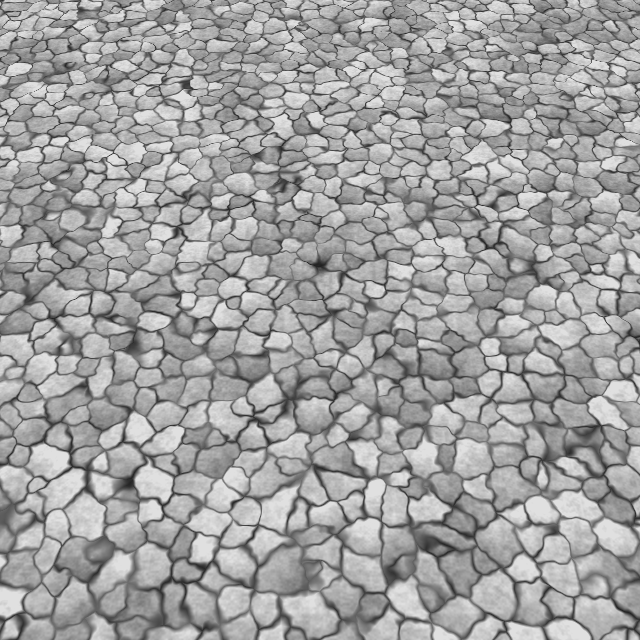
This texture is drawn by a WebGL 1 fragment shader. Its source:

```glsl
precision highp float;
// A bed of grey gravel seen at a slant, with stones growing toward the viewer.
// The canvas is projected onto a ground plane, split into irregular stones by
// a stretched, size-weighted cell distance, then shaded with dark gaps.

uniform vec2 u_resolution;

const float NEAR_WIDTH = 0.052;   // stone width at the bottom edge
const float WIDTH_FALLOFF = 0.025; // loss of width toward the top edge
const float DEPTH_SCALE = 2.0;

float hash(vec2 p) {
  return fract(sin(dot(p, vec2(127.1, 311.7))) * 43758.5453);
}

vec2 hash2(vec2 p) {
  return vec2(hash(p), hash(p + vec2(37.3, 17.9)));
}

float noise(vec2 p) {
  vec2 cell = floor(p);
  vec2 f = fract(p);
  f = f * f * (3.0 - 2.0 * f);
  float low = mix(hash(cell), hash(cell + vec2(1.0, 0.0)), f.x);
  float high = mix(hash(cell + vec2(0.0, 1.0)), hash(cell + 1.0), f.x);
  return mix(low, high, f.y);
}

float fbm(vec2 p) {
  return 0.6 * noise(p) + 0.4 * noise(p * 2.1 + 11.7);
}

vec2 rotate(vec2 p, float angle) {
  float c = cos(angle);
  float s = sin(angle);
  return vec2(c * p.x - s * p.y, s * p.x + c * p.y);
}

vec2 groundPoint(vec2 uv) {
  float width = NEAR_WIDTH - WIDTH_FALLOFF * uv.y;
  return vec2((uv.x - 0.5) / width, DEPTH_SCALE / width);
}

// Distance to a stone's centre, blocky and stretched along its own axis.
float stoneDistance(vec2 offset, vec2 id) {
  float stretch = mix(0.78, 1.2, hash(id + 5.3));
  float radius = mix(0.68, 1.35, hash(id + 9.1));
  vec2 q = abs(rotate(offset, 6.2832 * hash(id + 2.7)));
  q *= vec2(stretch, 1.0 / stretch);
  return pow(dot(q * q, q) + 1e-6, 1.0 / 3.0) / radius;
}

// Finds the nearest stone; returns its distance and the lead over the next.
vec2 findStone(vec2 p, out vec2 stoneId, out vec2 stoneOffset) {
  vec2 base = floor(p);
  float first = 9.0;
  float second = 9.0;
  stoneId = base;
  stoneOffset = vec2(0.0);
  for (int j = -2; j <= 2; j++) {
    for (int i = -2; i <= 2; i++) {
      vec2 id = base + vec2(float(i), float(j));
      vec2 offset = p - id - mix(vec2(0.06), vec2(0.94), hash2(id));
      float d = stoneDistance(offset, id);
      if (d < first) {
        second = first;
        first = d;
        stoneId = id;
        stoneOffset = offset;
      } else {
        second = min(second, d);
      }
    }
  }
  return vec2(first, second - first);
}

// Each stone has its own tone, a tilted face and a mottled surface.
float stoneTone(vec2 id, vec2 offset, vec2 p) {
  float tone = mix(0.59, 0.84, hash(id + 21.4));
  vec2 tilt = (hash2(id + 14.6) - 0.5) * 0.24 + vec2(0.0, 0.11);
  float mottle = (fbm(p * 4.5) - 0.5) * 0.2;
  float grain = (noise(p * 15.0) - 0.5) * 0.06;
  return tone + dot(tilt, offset) + mottle + grain;
}

void main() {
  vec2 uv = gl_FragCoord.xy / u_resolution;
  vec2 ground = groundPoint(uv);

  // Bend the cell borders so the stones look chipped.
  vec2 chip = vec2(fbm(ground * 2.3), fbm(ground * 2.3 + 53.0)) - 0.5;
  vec2 id;
  vec2 offset;
  vec2 stone = findStone(ground + chip * 0.34, id, offset);

  // Gaps vary in width and depth, and soften toward the viewer.
  float gapWidth = mix(0.11, 0.25, noise(ground * 1.4 + 7.0));
  gapWidth += 0.04 * (1.0 - uv.y);
  float cover = smoothstep(-0.04, gapWidth, stone.y);
  float gapTone = mix(0.1, 0.46, noise(ground * 1.7 + 31.0));
  float pit = smoothstep(0.6, 1.0, stone.x) * 0.22;

  float patchTone = (fbm(ground * 0.28) - 0.5) * 0.16;
  float surface = stoneTone(id, offset, ground) + patchTone - pit;
  float grey = mix(gapTone, surface, cover);
  gl_FragColor = vec4(vec3(clamp(grey, 0.08, 0.88)), 1.0);
}
```
